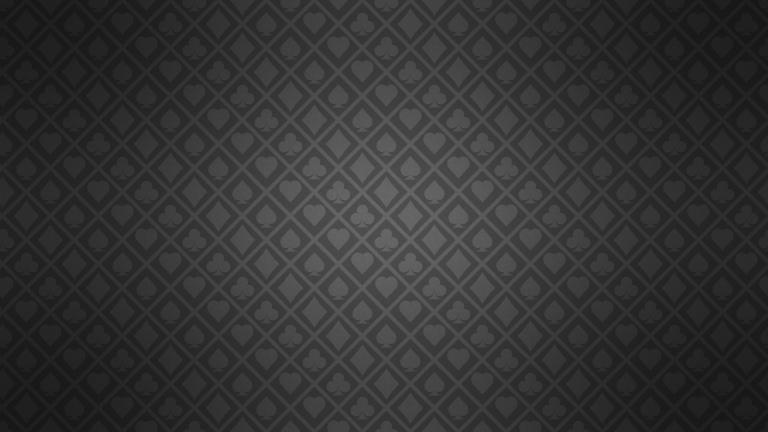
This pattern is drawn by a Shadertoy shader. Its source:

```glsl
// Tone-on-tone card suits in a diagonal lattice, lit by a soft central glow.
// Each lattice cell is a diamond holding one suit distance function; the suit
// is chosen by the cell's diagonal, and glow and grain wrap at the edges.

const vec2 CELLS = vec2(16.0, 9.0);       // lattice repeats across and down
const vec2 GRAIN_CELLS = vec2(256.0, 144.0);
const float LINE_HALF_WIDTH = 0.04;
const float PI = 3.14159;

float hash(vec2 p) {
    vec3 h = fract(vec3(p.xyx) * 0.1031);
    h += dot(h, h.yzx + 33.33);
    return fract((h.x + h.y) * h.z);
}

// Gradient at a wrapped lattice corner, projected on the offset to it
float cornerGradient(vec2 corner, vec2 offset, vec2 period) {
    float angle = 2.0 * PI * hash(mod(corner, period));
    return dot(vec2(cos(angle), sin(angle)), offset);
}

float gradientNoise(vec2 p, vec2 period) {
    vec2 i = floor(p), f = p - i;
    vec2 w = f * f * f * (f * (f * 6.0 - 15.0) + 10.0);
    vec2 e = vec2(1.0, 0.0);
    float low = mix(cornerGradient(i, f, period),
                    cornerGradient(i + e, f - e, period), w.x);
    float high = mix(cornerGradient(i + e.yx, f - e.yx, period),
                     cornerGradient(i + 1.0, f - 1.0, period), w.x);
    return mix(low, high, w.y);
}

// Unit heart with its tip at the origin
float heartShape(vec2 p) {
    p.x = abs(p.x);
    if (p.x + p.y > 1.0) return length(p - vec2(0.25, 0.75)) - 0.3536;
    vec2 toNotch = p - vec2(0.0, 1.0);
    vec2 toSide = p - 0.5 * max(p.x + p.y, 0.0);
    return sqrt(min(dot(toNotch, toNotch), dot(toSide, toSide))) * sign(p.x - p.y);
}

// Stem that flares into a foot between the heights top and bottom
float stem(vec2 p, float top, float bottom) {
    float t = clamp((top - p.y) / (top - bottom), 0.0, 1.0);
    float side = abs(p.x) - (0.018 + 0.11 * t * t * t * t);
    return max(side * 0.75, max(p.y - top, bottom - p.y));
}

float heart(vec2 p, float size) {
    return heartShape(vec2(p.x, (p.y + 0.22) / 1.08) / size) * size;
}

float spade(vec2 p, float size) {
    float blade = heartShape(vec2(p.x, (0.25 - p.y) / 1.1) / size) * size;
    return min(blade, stem(p, -0.02, -0.24));
}

float club(vec2 p, float radius) {
    float top = length(p - vec2(0.0, 0.115)) - radius;
    float sides = length(vec2(abs(p.x) - 0.13, p.y + 0.055)) - radius;
    float middle = length(p) - 0.06;
    return min(min(top, sides), min(middle, stem(p, 0.0, -0.235)));
}

// Diamond with slightly hollow sides
float diamond(vec2 p, vec2 halfSize) {
    vec2 a = abs(p) / halfSize;
    float hollow = 0.25 * a.x * a.y;
    return (a.x + a.y + hollow - 1.0) * halfSize.x * 0.75;
}

float suitDistance(vec2 p, float suit) {
    if (suit < 0.5) return club(p, 0.118);
    if (suit < 1.5) return diamond(p, vec2(0.27, 0.325));
    if (suit < 2.5) return spade(p, 0.345);
    return heart(p, 0.385);
}

// Nearest centre of the staggered lattice of diamond cells
vec2 cellCentre(vec2 q) {
    vec2 a = floor(q + 0.5), b = floor(q) + 0.5;
    vec2 da = abs(q - a), db = abs(q - b);
    return da.x + da.y < db.x + db.y ? a : b;
}

// Smooth periodic glow: one in the centre, darkest in the corners
float glow(vec2 uv) {
    vec2 s = sin(PI * (uv - 0.5));
    return exp(-0.82 * dot(s * s, vec2(1.0, 0.48)));
}

void mainImage(out vec4 fragColor, in vec2 fragCoord) {
    vec2 uv = fragCoord / iResolution.xy;
    float pixel = CELLS.y / iResolution.y;

    // Cell and suit
    vec2 q = uv * CELLS - vec2(0.05, 0.0);
    vec2 centre = cellCentre(q);
    vec2 p = q - centre;
    float suit = mod(floor(centre.x + mod(centre.y, CELLS.y) + 0.5), 4.0);

    // Lattice lines and suits share one tone
    float line = (0.5 - abs(p.x) - abs(p.y)) * 0.7071 - LINE_HALF_WIDTH;
    float d = min(line, suitDistance(p, suit));
    float ink = smoothstep(0.75, -0.75, d / pixel);

    // Light and fine grain
    float tone = mix(0.305, 0.4, ink) * glow(uv);
    tone *= 1.0 + 0.05 * gradientNoise(uv * GRAIN_CELLS, GRAIN_CELLS);
    fragColor = vec4(vec3(tone), 1.0);
}
```
